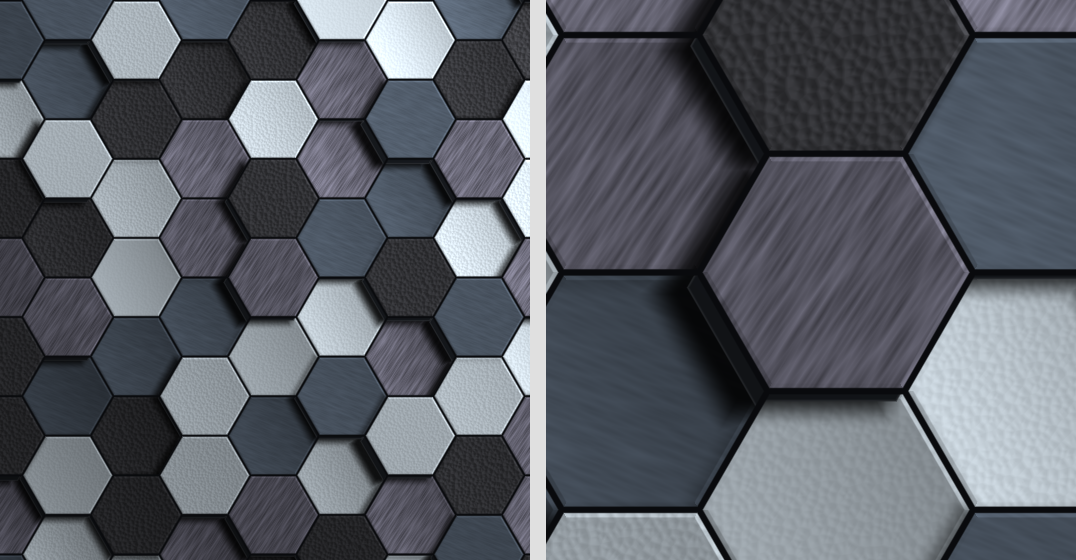
Left, the full canvas; right, a detail of the centre.
Give the GLSL for this pattern, as a Shadertoy shader.

```glsl
// A wall of flat-topped hexagonal tiles in four finishes, set at random heights.
// Each pixel finds its tile, takes a finish and texture from hashes, then
// collects the side walls and soft shadows of taller neighbours.

const float PITCH = 0.1413;               // tile height, canvas height = 1
const vec2 ORIGIN = vec2(-0.0013, 0.9284);
const float GAP = 0.0019;                 // half width of the joint
const float BEVEL = 0.0026;
const float WALL_LENGTH = 0.016;
const float SHADOW_LENGTH = 0.036;
const vec2 HEX_SIDE = vec2(0.866, 0.5);   // normal of a slanted side
const vec2 LIGHT_DIR = vec2(0.866, 0.5);
const vec2 WALL_DIR = vec2(-0.62, -0.78);
const vec3 JOINT = vec3(0.035, 0.04, 0.05);
const vec3 WALL = vec3(0.075, 0.085, 0.10);
const vec3 LEATHER = vec3(0.185, 0.187, 0.20);
const vec3 SLATE = vec3(0.285, 0.325, 0.375);
const vec3 BRUSHED = vec3(0.385, 0.38, 0.435);
const vec3 PALE = vec3(0.71, 0.75, 0.78);

float hash(vec2 p) {
    vec3 q = fract(vec3(p.xyx) * vec3(0.1031, 0.1030, 0.0973));
    q += dot(q, q.yzx + 33.33);
    return fract((q.x + q.y) * q.z);
}

// Distance to the nearest scattered point
float cellular(vec2 p) {
    vec2 cell = floor(p), f = p - cell;
    float nearest = 4.0;
    for (int i = 0; i < 9; i++) {
        vec2 o = vec2(i % 3 - 1, i / 3 - 1);
        vec2 r = o + vec2(hash(cell + o), hash(cell + o + 57.3)) - f;
        nearest = min(nearest, dot(r, r));
    }
    return sqrt(nearest);
}

// Relief lit from the light direction
float emboss(vec2 p) { return cellular(p) - cellular(p + LIGHT_DIR * 0.4); }

// Fine scratches running along a direction
float scratches(vec2 p, vec2 along, vec2 frequency) {
    vec2 q = vec2(dot(p, along), dot(p, vec2(-along.y, along.x))) * frequency;
    return cellular(q) + cellular(q * 0.53 + 9.0) - 0.98;
}

float hexDistance(vec2 p) {
    p = abs(p);
    return max(p.y, dot(p, HEX_SIDE)) - 0.5 * PITCH;
}

vec2 hexNormal(vec2 p) {
    vec2 q = abs(p);
    vec2 n = q.y > dot(q, HEX_SIDE) ? vec2(0.0, 1.0) : HEX_SIDE;
    return n * vec2(p.x < 0.0 ? -1.0 : 1.0, p.y < 0.0 ? -1.0 : 1.0);
}

vec2 tileCentre(vec2 id) {
    return ORIGIN + PITCH * vec2(id.x * HEX_SIDE.x, id.y + 0.5 * mod(id.x, 2.0));
}

float tileHeight(vec2 id) { return hash(id + 141.7); }

vec2 findTile(vec2 p) {
    vec2 q = (p - ORIGIN) / PITCH;
    float column = round(q.x / HEX_SIDE.x);
    vec2 guess = vec2(column, round(q.y - 0.5 * mod(column, 2.0)));
    vec2 best = guess;
    float nearest = 1.0;
    for (int i = 0; i < 9; i++) {
        vec2 id = guess + vec2(i % 3 - 1, i / 3 - 1);
        float d = hexDistance(p - tileCentre(id));
        if (d < nearest) { nearest = d; best = id; }
    }
    return best;
}

vec3 tileFinish(vec2 id, vec2 p) {
    // Evenly spread sequence with jitter keeps the finishes balanced
    float pick = fract(dot(id, vec2(0.7549, 0.5698)) + 0.5 * hash(id + 23.1));
    if (pick < 0.24) return LEATHER * (1.0 + 0.55 * emboss(p * 150.0));
    if (pick < 0.53) return SLATE * (1.0 + 0.10 * scratches(p, vec2(0.93, -0.37), vec2(40.0, 290.0)));
    if (pick < 0.76) return BRUSHED * (1.0 + 0.32 * scratches(p, vec2(0.55, 0.835), vec2(24.0, 300.0)));
    return PALE * (1.0 + mix(0.04, 0.20, hash(id + 71.9)) * emboss(p * 190.0));
}

void mainImage(out vec4 fragColor, in vec2 fragCoord) {
    vec2 p = fragCoord / iResolution.y, uv = fragCoord / iResolution.xy;
    float px = 1.0 / iResolution.y;
    vec2 id = findTile(p), local = p - tileCentre(id);
    float height = tileHeight(id), edge = hexDistance(local) + GAP;
    // Tile top: room light, sheen on sunken tiles, bevelled rim
    float room = mix(0.68, 1.2, smoothstep(0.1, 0.95, 0.5 * (uv.x + uv.y)));
    float sheen = 1.0 - mix(0.42, 0.10, height) * dot(local, LIGHT_DIR) / PITCH;
    vec3 color = tileFinish(id, p) * room * sheen * mix(0.92, 1.08, hash(id + 5.5));
    float rim = smoothstep(-BEVEL - px, -BEVEL + px, edge);
    color *= 1.0 + rim * (0.12 + 0.30 * dot(hexNormal(local), LIGHT_DIR));
    // Shadows and walls of taller neighbours
    float shadow = 0.0, wall = 0.0, lip = 0.0;
    for (int i = 0; i < 9; i++) {
        vec2 other = id + vec2(i % 3 - 1, i / 3 - 1);
        float rise = max(tileHeight(other) - height - 0.12, 0.0);
        float raised = smoothstep(0.0, 0.25, rise);
        vec2 q = p - tileCentre(other);
        float shade = hexDistance(q + LIGHT_DIR * SHADOW_LENGTH * rise);
        shadow = max(shadow, (1.0 - smoothstep(-0.009, 0.014, shade)) * raised);
        float side = hexDistance(q - WALL_DIR * WALL_LENGTH * rise);
        wall = max(wall, (1.0 - smoothstep(-px, px, side)) * raised);
        lip = max(lip, (1.0 - smoothstep(0.0, 0.0011 + px, abs(side))) * raised);
    }
    color *= 1.0 - 0.88 * shadow;
    color = mix(color, WALL * room, wall) + lip * wall * 0.09 * room;
    // Joints
    color = mix(color, JOINT, smoothstep(-px, px, edge));
    fragColor = vec4(clamp(color, 0.0, 1.0), 1.0);
}
```
